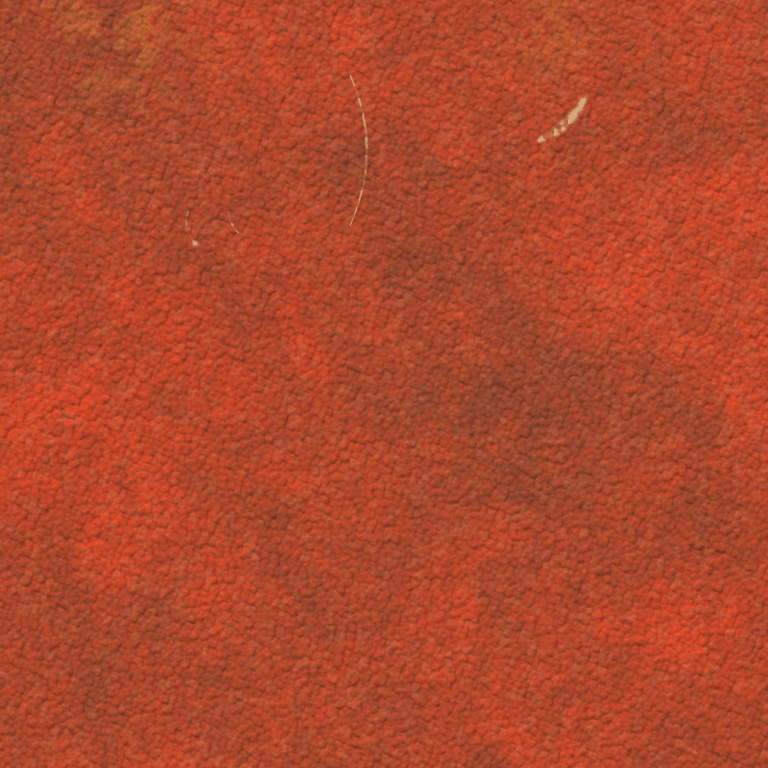
Reproduce this texture procedurally as a Shadertoy shader.

```glsl
// Weathered vermilion paint: a fine pebbled skin over soft warm and brown clouds,
// with ochre stains near the top and a few pale scratches. Every noise is a smooth
// cellular noise; the pebbles are lit from the upper left by a height difference.

#define GRAIN_CELLS 138.0
#define RELIEF 0.16
#define CLOUD_GAIN 1.6
#define BROWN vec3(0.632, 0.278, 0.180)
#define VERMILION vec3(0.757, 0.272, 0.160)
#define TAN vec3(0.740, 0.400, 0.270)
#define OCHRE vec3(0.740, 0.400, 0.200)
#define PALE vec3(0.840, 0.700, 0.490)

vec3 hash3(vec2 cell) {
    vec3 q = fract(cell.xyx * vec3(0.1031, 0.1030, 0.0973));
    q += dot(q, q.yxz + 33.33);
    return fract((q.xxy + q.yzz) * q.zyx);
}

// Smooth cellular noise: x is the blended cell value, y the soft squared distance
vec2 cells(vec2 p) {
    vec2 base = floor(p);
    vec2 local = p - base;
    float total = 0.0;
    float value = 0.0;
    for (int j = -1; j <= 1; j++) {
        for (int i = -1; i <= 1; i++) {
            vec2 offset = vec2(i, j);
            vec3 rnd = hash3(base + offset + 57.0);
            vec2 toPoint = offset + 0.05 + 0.9 * rnd.xy - local;
            float weight = exp(-8.0 * dot(toPoint, toPoint));
            total += weight;
            value += weight * rnd.z;
        }
    }
    return vec2(value / total, -log(total) / 8.0);
}

float height(vec2 p) {
    vec2 c = cells(p);
    return c.x - 1.2 * c.y;
}

// Positive on slopes that face the light
float relief(vec2 p) {
    vec2 light = vec2(-0.19, 0.21);
    return height(p - light) - height(p + light);
}

// Cloudy layers from broad patches down to specks, centred on zero
float clouds(vec2 p) {
    float sum = 0.0;
    float amp = 0.36;
    mat2 turn = mat2(0.8, 0.6, -0.6, 0.8);
    p *= 4.0;
    for (int i = 0; i < 6; i++) {
        sum += amp * (cells(p).x - 0.5);
        p = turn * p * 2.1 + 11.7;
        amp *= 0.88;
    }
    return sum;
}

float glow(vec2 p, vec2 centre, float radius) {
    vec2 d = (p - centre) / radius;
    return exp(-dot(d, d));
}

// Bent stroke from a to b, tapered at both ends
float scratch(vec2 p, vec2 a, vec2 b, float bend, float width) {
    vec2 along = b - a;
    float t = clamp(dot(p - a, along) / dot(along, along), 0.0, 1.0);
    float arch = 4.0 * t * (1.0 - t);
    vec2 nearest = a + along * t + bend * arch * vec2(-along.y, along.x);
    float reach = width * (0.6 + 0.4 * arch);
    return 1.0 - smoothstep(0.1 * reach, reach, length(p - nearest));
}

void mainImage(out vec4 fragColor, in vec2 fragCoord) {
    vec2 uv = fragCoord / iResolution.xy;
    vec2 ripple = 0.012 * sin(uv.yx * vec2(23.0, 19.0) + 1.7 * sin(uv * 17.0));
    float cloud = clouds(uv + ripple);

    // Broad warm and brown zones
    float warm = 0.42 + CLOUD_GAIN * cloud;
    warm += 0.50 * glow(uv, vec2(0.30, 0.59), 0.17);
    warm += 0.50 * glow(uv, vec2(0.02, 0.42), 0.20);
    warm += 0.40 * glow(uv, vec2(0.97, 0.18), 0.18);
    warm -= 0.25 * glow(uv, vec2(0.62, 0.48), 0.20);
    warm -= 0.35 * glow(uv, vec2(0.28, 0.77), 0.14);
    warm -= 0.25 * glow(uv, vec2(0.08, 0.95), 0.14);
    vec3 color = mix(BROWN, VERMILION, clamp(warm, -0.4, 1.25));

    // Ochre stains along the top
    float stain = glow(uv, vec2(0.16, 0.96), 0.09) + 0.6 * glow(uv, vec2(0.72, 0.96), 0.07);
    float streak = 0.6 * cells((uv + ripple) * vec2(26.0, 36.0)).x + 0.4 * cells(uv * 75.0).x;
    color = mix(color, OCHRE, 0.8 * stain * smoothstep(0.42, 0.68, streak));

    // Pebbled grain: tint of each pebble, then light and pits
    vec2 grainPos = mat2(0.93, 0.37, -0.37, 0.93) * uv * GRAIN_CELLS;
    float tint = cells(grainPos * 0.8 + 40.0).x;
    color = mix(color, TAN, 0.34 * smoothstep(0.50, 0.95, tint));
    float bump = relief(grainPos) + 0.5 * relief(grainPos * 1.6 + 19.0);
    float pit = smoothstep(0.12, 0.36, cells(grainPos).y);
    color *= 1.015 + RELIEF * bump - 0.09 * pit + 0.10 * cloud;

    // Pale scratches, broken up by the grain
    float marks = 0.8 * scratch(uv, vec2(0.456, 0.902), vec2(0.456, 0.707), 0.11, 0.0028);
    marks += 0.5 * scratch(uv, vec2(0.245, 0.724), vec2(0.254, 0.684), -0.15, 0.0026);
    marks += 0.7 * scratch(uv, vec2(0.297, 0.724), vec2(0.310, 0.697), -0.08, 0.0026);
    marks += 1.1 * scratch(uv, vec2(0.703, 0.818), vec2(0.762, 0.874), -0.10, 0.0100);
    marks *= 0.25 + 0.75 * smoothstep(0.25, 0.65, cells(uv * 150.0 + 7.0).x);
    marks += 1.2 * glow(uv, vec2(0.254, 0.683), 0.0032);
    color = mix(color, PALE, clamp(marks, 0.0, 0.9));

    fragColor = vec4(clamp(color, 0.0, 1.0), 1.0);
}
```
